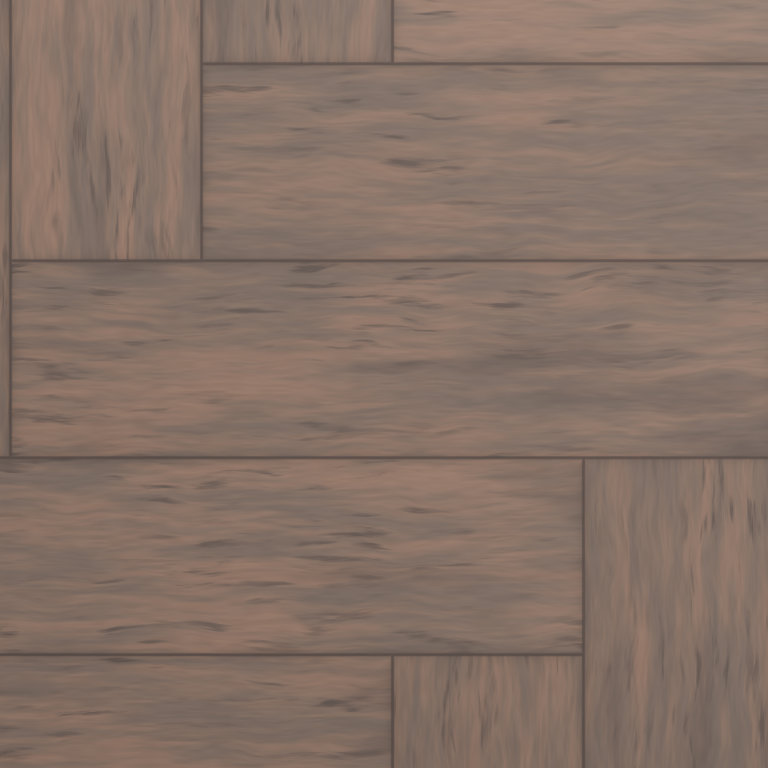
Reproduce this texture procedurally as a WebGL 2 fragment shader.

```glsl
#version 300 es
precision highp float;

uniform vec2 u_resolution;
out vec4 fragColor;

// Layout, in canvas units
const vec2 CELL = vec2(0.2487, 0.2565);    // plank width across each axis
const vec2 ORIGIN = vec2(0.0137, 0.1475);  // one crossing of the seams
const float SPAN = 4.0;                    // plank length in cells
const float SEAM_HALF = 0.0019;
const float SEAM_SHADE = 0.006;

// Grain frequencies: along and across the plank
const vec2 BROAD_GRAIN = vec2(4.5, 32.0);
const vec2 FINE_GRAIN = vec2(13.0, 120.0);
const vec2 STREAK_GRAIN = vec2(15.0, 105.0);
const vec2 FIBRE_GRAIN = vec2(50.0, 330.0);
const float WAVINESS = 0.022;

// Colours
const vec3 GREY_WOOD = vec3(0.495, 0.433, 0.397);
const vec3 ROSE_WOOD = vec3(0.605, 0.488, 0.425);
const vec3 STREAK = vec3(0.385, 0.340, 0.320);
const vec3 SEAM = vec3(0.325, 0.282, 0.268);
const vec3 HAZE = vec3(0.565, 0.515, 0.485);

// Light from the upper right
const vec2 LIGHT_DIR = vec2(0.4, 0.6);
const float LIGHT_LOW = 0.89;
const float LIGHT_HIGH = 1.08;

float hash(vec2 p) {
    vec3 q = fract(p.xyx * 0.1031);
    q += dot(q, q.yzx + 33.33);
    return fract((q.x + q.y) * q.z);
}

float noise(vec2 p) {
    vec2 i = floor(p), f = fract(p);
    f = f * f * (3.0 - 2.0 * f);
    float low = mix(hash(i), hash(i + vec2(1, 0)), f.x);
    float high = mix(hash(i + vec2(0, 1)), hash(i + vec2(1, 1)), f.x);
    return mix(low, high, f.y);
}

float fbm(vec2 p) {
    float sum = 0.0, weight = 0.5;
    for (int i = 0; i < 4; i++) {
        sum += weight * noise(p);
        p = mat2(2.0, 0.06, -0.25, 2.0) * p + 17.3;
        weight *= 0.5;
    }
    return sum / 0.9375;
}

// Herringbone: gives the plank's first cell and whether it lies flat
vec2 plankCell(vec2 cell, out bool flatPlank) {
    float phase = mod(cell.x - cell.y + 1.0, 2.0 * SPAN);
    flatPlank = phase < SPAN;
    return flatPlank ? cell - vec2(phase, 0.0)
                     : cell - vec2(0.0, 2.0 * SPAN - 1.0 - phase);
}

// Wood colour; p.x runs along the grain
vec3 wood(vec2 p, float tint) {
    p.y += WAVINESS * (fbm(p * vec2(5.0, 9.0)) - 0.5);
    p.y += 0.3 * WAVINESS * (noise(p * vec2(18.0, 30.0)) - 0.5);

    float broad = fbm(p * BROAD_GRAIN);
    float fine = fbm(p * FINE_GRAIN + 41.0);
    float rose = smoothstep(0.28, 0.74, 0.55 * broad + 0.45 * fine + 0.08 * (tint - 0.5));
    vec3 color = mix(GREY_WOOD, ROSE_WOOD, rose);

    // Short dark streaks gathered in patches
    float patches = smoothstep(0.38, 0.68, fbm(p * vec2(4.0, 14.0) + 73.0));
    float streak = smoothstep(0.58, 0.86, fbm(p * STREAK_GRAIN + 91.0));
    color = mix(color, STREAK, streak * (0.25 + 0.65 * patches));

    // Wide smoky bands and faint fibres
    float smoke = smoothstep(0.54, 0.82, fbm(p * vec2(3.5, 24.0) + 29.0));
    color = mix(color, STREAK, 0.4 * smoke);
    color *= 1.0 + 0.06 * (noise(p * FIBRE_GRAIN) - 0.5);
    return color * (0.98 + 0.04 * tint);
}

void main() {
    vec2 uv = gl_FragCoord.xy / u_resolution;
    float pixel = 1.0 / min(u_resolution.x, u_resolution.y);

    // Find the plank and the place within it
    bool flatPlank;
    vec2 grid = (uv - ORIGIN) / CELL;
    vec2 plank = plankCell(floor(grid), flatPlank);
    vec2 local = (grid - plank) * CELL;
    vec2 size = CELL * (flatPlank ? vec2(SPAN, 1.0) : vec2(1.0, SPAN));
    vec2 edge = min(local, size - local);
    float seamDist = min(edge.x, edge.y);

    // Each plank takes its own cut of the wood
    float seed = hash(plank + 57.0);
    vec2 grain = flatPlank ? local : local.yx;
    vec3 color = wood(grain + vec2(seed, hash(plank + 113.0)) * 9.0 + 3.0, seed);

    // Light and haze
    float light = dot(uv, LIGHT_DIR);
    color *= mix(LIGHT_LOW, LIGHT_HIGH, light);
    color = mix(color, HAZE, 0.32 * light * light);

    // Seams with a soft shaded lip
    color *= 1.0 - 0.12 * exp(-seamDist / SEAM_SHADE);
    float seam = 1.0 - smoothstep(SEAM_HALF - pixel, SEAM_HALF + pixel, seamDist);
    color = mix(color, SEAM * mix(0.95, 1.2, light), 0.8 * seam);

    fragColor = vec4(color, 1.0);
}
```
